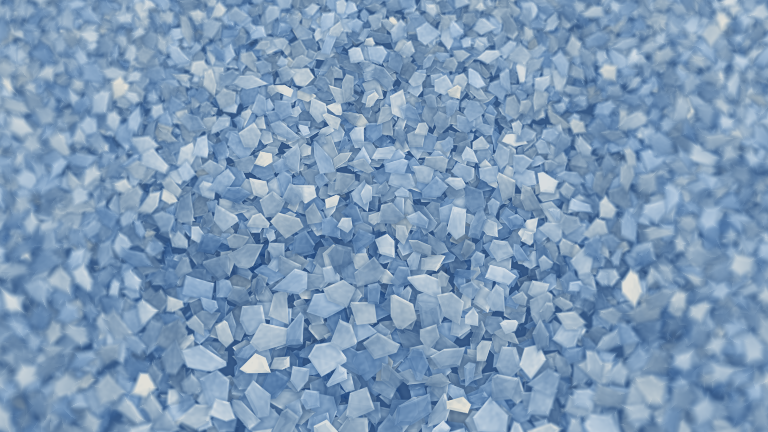
Write a WebGL 1 fragment shader that draws this texture.

```glsl
precision highp float;
uniform vec2 u_resolution;

#define DENSITY 11.5
#define PERSPECTIVE 0.9
#define LAYERS 6
#define SIDES 5
#define TONE_SPREAD 0.50
#define SHADOW 0.30
#define RIM_LIGHT 0.20
#define MAX_BLUR 0.20

const float TAU = 6.28319;
const vec2 LIGHT = vec2(-0.45, 0.89);

float hash(vec2 p) {
  vec3 a = fract(p.xyx * 0.1031);
  a += dot(a, a.yzx + 33.33);
  return fract((a.x + a.y) * a.z);
}

float noise(vec2 p) {
  vec2 i = floor(p), f = fract(p);
  f = f * f * (3.0 - 2.0 * f);
  return mix(mix(hash(i), hash(i + vec2(1.0, 0.0)), f.x),
             mix(hash(i + vec2(0.0, 1.0)), hash(i + 1.0), f.x), f.y);
}

mat2 rotation(float a) {
  return mat2(cos(a), -sin(a), sin(a), cos(a));
}

// Blue glass ramp from deep gaps to pale frosted faces
vec3 glassColor(float tone, float warmth) {
  float t = clamp(tone, 0.0, 1.08);
  vec3 c = mix(vec3(0.13, 0.26, 0.45), vec3(0.78, 0.83, 0.87), t);
  c += t * (1.0 - t) * vec3(0.0, 0.13, 0.19);
  return c + warmth * vec3(0.05, 0.015, -0.035);
}

// Lays one faceted shard over the surface (x: tone, y: warmth)
void addShard(inout vec2 surface, vec2 offset, vec2 seed, float level,
              float soft, float blur) {
  float angle = TAU * hash(seed + 1.7);
  float stretch = mix(0.7, 1.0, hash(seed + 5.1));
  float radius = mix(0.27, 0.52, hash(seed + 9.3));
  vec2 q = rotation(angle) * offset * vec2(stretch, 1.0 / stretch);
  if (length(q) > 1.1) return;

  // Convex outline: the nearest side also gives the bevel direction
  float d = length(q) - radius * 1.4;
  vec2 normal = normalize(q + 0.0001);
  float sideId = 0.0;
  for (int i = 0; i < SIDES; i++) {
    float k = float(i);
    float a = TAU * (k + 0.7 * hash(seed + 13.0 + k * 3.1)) / float(SIDES);
    vec2 n = vec2(cos(a), sin(a));
    float side = dot(q, n) - radius * mix(0.6, 1.05, hash(seed + 31.0 + k * 2.3));
    if (side > d) { d = side; normal = n; sideId = k; }
  }
  float facing = dot(normal * rotation(angle), LIGHT);

  // Contact shadow on the shards below
  surface.x *= 1.0 - SHADOW * (1.0 - smoothstep(-0.05, 0.17, d));

  // Face: base tone, soft gradient, one crease and frosted mottling
  float pick = hash(seed + 51.0);
  float pale = step(0.94, hash(seed + 57.0));
  float tone = level + TONE_SPREAD * (pick - 0.5) + 0.22 * pale;
  vec2 slope = rotation(TAU * hash(seed + 61.0)) * q / radius;
  tone += 0.09 * slope.x;
  float crease = slope.y - 0.6 * (hash(seed + 67.0) - 0.5);
  tone += 0.13 * (hash(seed + 71.0) - 0.5) * smoothstep(-soft, soft, crease * radius);
  tone += 0.13 * (noise(q * 9.0 + seed) - 0.5) * (1.0 - blur);

  // Bevels and bright broken rims
  float bevelWidth = mix(0.05, 0.15, hash(seed + 73.0 + sideId));
  float bevel = smoothstep(-soft, soft, d + bevelWidth);
  tone += bevel * (0.09 * facing + 0.14 * (hash(seed + 79.0 + sideId) - 0.5));
  float rim = 1.0 - smoothstep(0.0, 0.03 + soft, abs(d + 0.03));
  float glint = smoothstep(0.2, 0.8, noise(q * 7.0 + seed * 1.3));
  tone += RIM_LIGHT * rim * glint * (0.7 + 0.5 * facing) * (1.0 - 0.7 * blur);

  float warmth = 1.3 * (hash(seed + 83.0) - 0.5) + 0.7 * pale;
  float cover = 1.0 - smoothstep(-soft, soft, d);
  surface = mix(surface, vec2(tone, warmth), cover * mix(0.82, 0.97, pick));
}

void main() {
  vec2 p = gl_FragCoord.xy / u_resolution.y;
  p.x -= 0.5 * u_resolution.x / u_resolution.y;

  // Receding bed: a conformal bend shrinks grains toward the top
  vec2 bed = p + 0.5 * PERSPECTIVE * vec2(2.0 * p.x * p.y, p.y * p.y - p.x * p.x);
  float shrink = length(vec2(1.0 + PERSPECTIVE * p.y, PERSPECTIVE * p.x));
  float pixel = DENSITY * shrink / u_resolution.y;

  // Focus falls off away from the lower middle
  vec2 away = (p - vec2(-0.03, 0.38)) * vec2(1.0, 0.85);
  float blur = smoothstep(0.3, 0.95, length(away));
  float soft = 0.7 * pixel + MAX_BLUR * blur;

  float drift = 0.16 * (noise(bed * 2.6 + 4.0) - 0.5) + 0.05 * (p.y - 0.45);
  vec2 surface = vec2(0.14, 0.0);
  for (int l = 0; l < LAYERS; l++) {
    float k = float(l);
    float level = mix(0.36, 0.69, k / float(LAYERS - 1)) + drift;
    vec2 g = rotation(k * 1.1) * bed * DENSITY * (1.25 - 0.05 * k) + k * 17.3 + 60.0;
    vec2 cell = floor(g);
    for (int j = -1; j <= 1; j++) {
      for (int i = -1; i <= 1; i++) {
        vec2 id = cell + vec2(float(i), float(j));
        vec2 seed = id + k * 37.0;
        vec2 jitter = vec2(hash(seed + 0.3), hash(seed + 91.7));
        addShard(surface, g - id - mix(vec2(0.2), vec2(0.8), jitter),
                 seed, level, soft, blur);
      }
    }
  }
  gl_FragColor = vec4(glassColor(surface.x, surface.y), 1.0);
}
```
